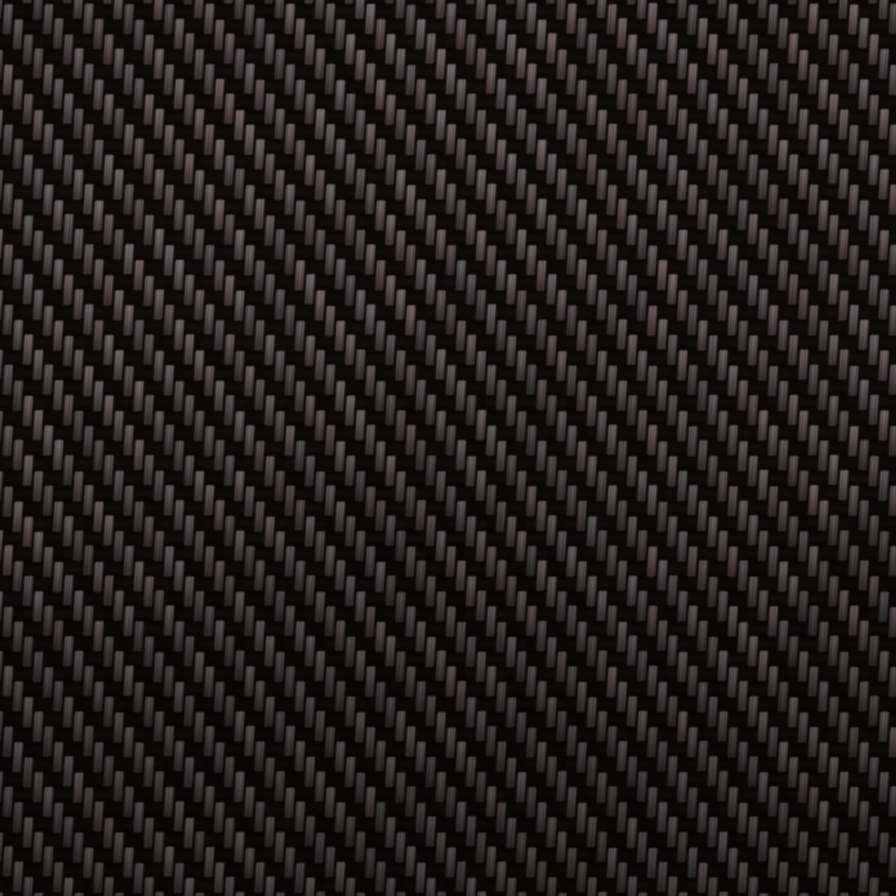
Reproduce this texture procedurally as a Shadertoy shader.

```glsl
const vec2  TOWS        = vec2(89.0, 59.5);   // columns and rows across the canvas
const vec2  PHASE       = vec2(0.27, 0.24);   // weave offset, in tows
const float TWILL       = 4.0;                // rows per over-under cycle
const vec2  FLOAT_HALF  = vec2(0.44, 1.0);    // half size of a raised tow, in tows
const float LEAN        = 0.10;               // sideways tilt of a raised tow
const float CORNER      = 0.0022;             // corner radius, in canvas units
const float EDGE        = 0.0018;             // edge softness, in canvas units
const float JITTER      = 0.24;               // brightness change between tows
const float FIBRE       = 0.09;               // strength of the fibre streaks
const vec2  LIGHT       = vec2(0.78, 1.10);   // light at bottom and top
const vec3  WEFT_DARK   = vec3(0.035, 0.026, 0.022);
const vec3  WEFT_SHEEN  = vec3(0.075, 0.058, 0.052);
const vec3  WARP_LOW    = vec3(0.205, 0.175, 0.172);
const vec3  WARP_HIGH   = vec3(0.355, 0.322, 0.322);
const vec3  WARM_TINT   = vec3(1.05, 0.98, 0.96);
const vec3  COOL_TINT   = vec3(0.96, 1.00, 1.04);

float hash(vec2 p) {
    p = fract(p * vec2(0.1031, 0.1137));
    p += dot(p, p.yx + 33.33);
    return fract((p.x + p.y) * p.x * 91.7);
}

float roundedBox(vec2 p, vec2 halfSize, float radius) {
    vec2 q = abs(p) - halfSize + radius;
    return length(max(q, 0.0)) + min(max(q.x, q.y), 0.0) - radius;
}

// Slow layered waves, about -1 to 1
float waves(vec2 p) {
    return 0.5 * sin(p.x * 7.0 + 2.0 * sin(p.y * 5.0))
         + 0.3 * sin(p.y * 17.0 + 2.0 * sin(p.x * 11.0))
         + 0.2 * sin((p.x + p.y) * 37.0);
}

// Thin streaks along the tow, about -1 to 1
float fibres(float across, float seed) {
    return 0.6 * sin(across * 13.0 + seed * 40.0)
         + 0.4 * sin(across * 23.0 + seed * 70.0);
}

// Dark crosswise tows with a faint sheen along their middles
vec3 weftColour(vec2 grid) {
    float sheen = 0.5 + 0.5 * cos(6.2832 * (grid.y - 0.5));
    float grain = hash(floor(vec2(grid.x * 0.5, grid.y)));
    return mix(WEFT_DARK, WEFT_SHEEN, sheen * (0.25 + 0.45 * grain));
}

// Raised tow: lighter at its top, rounded across, each a little different
vec3 warpColour(vec2 local, vec2 id) {
    float seed = hash(id + 17.0);
    float rise = smoothstep(-1.1, 0.9, local.y);
    float crown = 1.0 - 0.9 * local.x * local.x;
    float tone = 1.0 + JITTER * (seed - 0.5) + FIBRE * fibres(local.x, seed);
    vec3 tint = mix(WARM_TINT, COOL_TINT, hash(id + 53.0));
    return mix(WARP_LOW, WARP_HIGH, rise) * crown * tone * tint;
}

void mainImage(out vec4 fragColor, in vec2 fragCoord) {
    vec2 uv = fragCoord / iResolution.xy;
    vec2 grid = uv * TOWS - PHASE;
    float soft = max(EDGE, 0.8 / iResolution.y);
    vec3 colour = weftColour(grid);

    // Neighbouring columns are included because the tows lean
    for (int i = -1; i <= 1; i++) {
        float column = floor(grid.x) + float(i);
        float stepped = grid.y + column;
        vec2 id = vec2(column, floor(stepped / TWILL));
        vec2 local = vec2(grid.x - column - 0.5, mod(stepped, TWILL) - 0.5 * TWILL);
        local.x -= LEAN * local.y;
        local.y += 0.12 * (hash(id) - 0.5);

        float dist = roundedBox(local / TOWS, FLOAT_HALF / TOWS, CORNER);
        float cover = 1.0 - smoothstep(-soft, soft, dist);
        colour = mix(colour, warpColour(local, id), cover);
    }

    // Light falls off downward, with slight unevenness
    float light = mix(LIGHT.x, LIGHT.y, smoothstep(0.0, 0.8, uv.y));
    colour *= light * (1.0 + 0.05 * waves(uv));
    fragColor = vec4(colour, 1.0);
}
```
